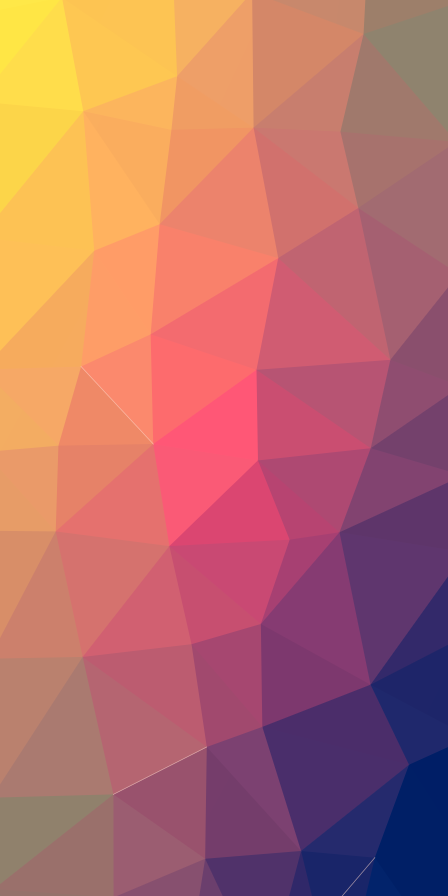
This background is drawn by a WebGL 2 fragment shader. Its source:

```glsl
#version 300 es
precision highp float;
// Low-poly gradient: a grid of vertices, bent by one wave per column, is split
// into triangles along the shorter diagonals. Each triangle takes the colour of
// a smooth field at its centroid; a few pale seams lie on the edges.
uniform vec2 u_resolution;
out vec4 outColor;

const vec2 ORIGIN = vec2(-0.034, 0.026);
const vec2 CELL = vec2(0.2135, 0.2396);

// Column waves: amplitude, peak row, period in rows, bias.
vec4 swayOf(int column) {
    if (column == 1) return vec4(0.068, 7.4, 5.6, -0.005);
    if (column == 2) return vec4(0.06, 7.2, 7.7, -0.008);
    if (column == 3) return vec4(0.05, 2.0, 3.0, -0.01);
    if (column == 4) return vec4(0.075, 3.1, 3.9, 0.0);
    return vec4(0.0, 0.0, 1.0, 0.0);
}

vec4 heaveOf(int column) {
    if (column == 0) return vec4(0.06, 3.0, 4.2, 0.02);
    if (column == 1) return vec4(0.058, 2.7, 4.7, 0.02);
    if (column == 2) return vec4(0.02, 4.0, 6.0, -0.016);
    if (column == 3) return vec4(0.083, 2.7, 8.0, 0.0);
    if (column == 4) return vec4(0.057, 3.3, 2.9, 0.013);
    return vec4(0.09, 2.7, 8.0, 0.03);
}

float wave(vec4 w, float row) {
    return w.x * cos(6.28318 * (row - w.y) / w.z);
}

// Grid vertex, x in 0..1 and y in 0..2 from the top down.
vec2 gridVertex(int column, int rowIndex) {
    float row = float(rowIndex);
    vec4 sway = swayOf(column), heave = heaveOf(column);
    vec2 v = ORIGIN + CELL * vec2(float(column), row);
    v.x += wave(sway, row) * (0.55 + 0.07 * row) + sway.w + 0.005 * (row - 4.0);
    v.y += wave(heave, row) + heave.w;
    if (column == 2) v.y += 0.17 * exp2(-1.5 * max(row, 0.0));
    return v;
}

float hash(vec2 p) {
    return fract(sin(dot(p, vec2(12.99, 78.23))) * 43758.5);
}

// Yellow to navy along the diagonal, olive grey towards the other corners.
vec3 colorField(vec2 p) {
    vec2 uv = clamp(p * vec2(1.0, 0.5), 0.0, 1.0);
    float along = 0.5 * (uv.x + uv.y);
    float across = abs(uv.x - uv.y);
    vec3 orange = vec3(1.0, 0.68, 0.38), pink = vec3(1.0, 0.31, 0.46);
    vec3 color = mix(vec3(1.0, 0.9, 0.27), orange, clamp((along - 0.05) / 0.2, 0.0, 1.0));
    color = mix(color, pink, clamp((along - 0.25) / 0.25, 0.0, 1.0));
    color = mix(color, vec3(0.0, 0.13, 0.41), clamp((along - 0.5) / 0.42, 0.0, 1.0));
    float grey = max(across - 0.05, 0.0) * max(1.0 - 3.0 * abs(along - 0.5), 0.0);
    return mix(color, vec3(0.45, 0.55, 0.41), grey);
}

// Signed distance to the line a-b.
float lineDistance(vec2 p, vec2 a, vec2 b) {
    vec2 d = normalize(b - a);
    return d.y * (p.x - a.x) - d.x * (p.y - a.y);
}

// Premultiplied colour and coverage of one flat triangle, wound clockwise.
vec4 facet(vec2 p, vec2 a, vec2 b, vec2 c, float pixel) {
    float d = max(max(lineDistance(p, a, b), lineDistance(p, b, c)), lineDistance(p, c, a));
    float coverage = clamp(0.5 - d / pixel, 0.0, 1.0);
    if (coverage <= 0.0) return vec4(0.0);
    vec2 center = (a + b + c) / 3.0;
    vec3 color = colorField(center) + 0.025 * (hash(floor(center * 50.0)) - 0.5);
    return vec4(color, 1.0) * coverage;
}

float seam(vec2 p, vec2 a, vec2 b, float pixel) {
    vec2 ab = b - a;
    float t = clamp(dot(p - a, ab) / dot(ab, ab), 0.0, 1.0);
    return 1.0 - smoothstep(0.0, 0.001 + 0.5 * pixel, length(p - a - ab * t));
}

void main() {
    vec2 p = gl_FragCoord.xy / u_resolution * vec2(1.0, 2.0);
    p.y = 2.0 - p.y;
    float pixel = 1.0 / u_resolution.x;

    // Only the four nearest cells can reach this point.
    ivec2 first = ivec2(floor((p - ORIGIN) / CELL - vec2(0.5, 0.64)));
    first.x = clamp(first.x, 0, 3);

    // A faint base fills any sliver left between facets.
    vec4 sum = vec4(colorField(p), 1.0) * 0.001;
    float light = 0.0;
    for (int i = 0; i < 4; i++) {
        int column = first.x + i % 2, row = first.y + i / 2;
        vec2 a = gridVertex(column, row), b = gridVertex(column + 1, row);
        vec2 c = gridVertex(column, row + 1), d = gridVertex(column + 1, row + 1);
        if (distance(a, d) < distance(b, c)) {
            sum += facet(p, a, b, d, pixel) + facet(p, a, d, c, pixel);
        } else {
            sum += facet(p, a, b, c, pixel) + facet(p, b, d, c, pixel);
        }
        // Pale seams on three edges
        if (column == 1 && row == 3) light = max(light, seam(p, a, d, pixel));
        if (column == 1 && row == 7) light = max(light, seam(p, a, b, pixel));
        if (column == 3 && row == 8) light = max(light, seam(p, b, c, pixel));
    }
    vec3 color = mix(sum.rgb / sum.a, vec3(1.0, 0.85, 0.8), 0.45 * light);
    outColor = vec4(color, 1.0);
}
```
